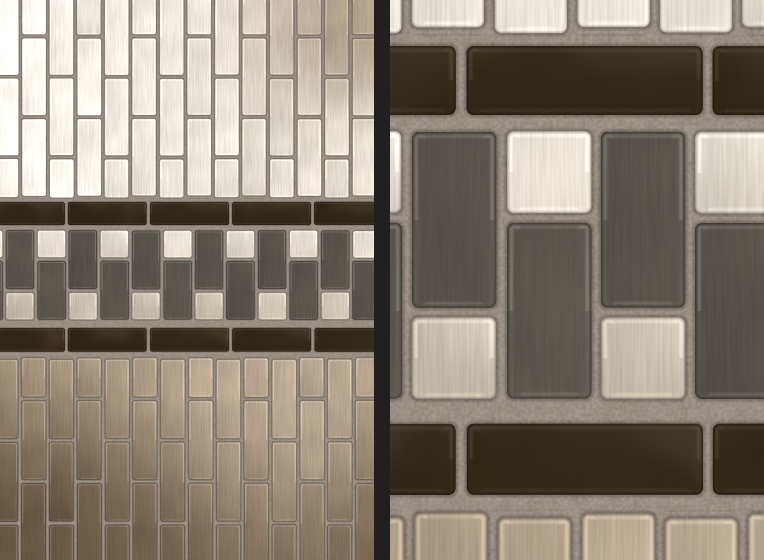
Left: the whole. Right: its middle third, enlarged.
Give the GLSL for this texture, as a Shadertoy shader.

```glsl
// Layout, in units of 1/512 canvas width, y pointing down
const vec2 CANVAS = vec2(512.0, 768.0);
const vec4 BAND_SPLITS = vec4(273.5, 312.0, 444.0, 486.0);
const vec2 UPPER_PITCH = vec2(37.68, 110.5);
const vec2 UPPER_SEAM = vec2(27.7, 50.0);
const vec2 LOWER_PITCH = vec2(38.1, 113.5);
const vec2 LOWER_SEAM = vec2(27.0, 547.0);
const vec2 MOSAIC_SPAN = vec2(316.0, 438.5);
const float MOSAIC_PITCH = 43.15;
const float MOSAIC_START = 5.8;
const float SQUARE_SIZE = 37.5;
const float BAR_PITCH = 112.4;
const float BAR_START = 90.8;
const float GAP = 4.6;
const float CORNER = 3.2;

// Materials
const vec3 GROUT = vec3(0.57, 0.53, 0.49);
const vec3 CREAM = vec3(0.955, 0.93, 0.895);
const vec3 CHAMPAGNE = vec3(0.78, 0.74, 0.67);
const vec3 TAN = vec3(0.65, 0.585, 0.49);
const vec3 BRONZE = vec3(0.40, 0.34, 0.26);
const vec3 GRAPHITE = vec3(0.345, 0.325, 0.295);
const vec3 ESPRESSO = vec3(0.19, 0.15, 0.085);
const float BRUSH_DEPTH = 0.07;
const float TINT_SPREAD = 0.07;

const int STEEL_UPPER = 0, STEEL_LOWER = 1, DARK = 2, SQUARE = 3, BAR = 4;

struct Tile { vec2 lo; vec2 hi; int kind; };

float hash(vec2 p) {
    vec3 q = fract(p.xyx * vec3(0.1031, 0.1030, 0.0973));
    q += dot(q, q.yzx + 33.33);
    return fract((q.x + q.y) * q.z);
}

float gradientDot(vec2 cell, vec2 offset) {
    float angle = 6.2832 * hash(cell);
    return dot(vec2(cos(angle), sin(angle)), offset);
}

float gradientNoise(vec2 p) {
    vec2 i = floor(p), f = fract(p);
    vec2 u = f * f * f * (f * (f * 6.0 - 15.0) + 10.0);
    vec2 e = vec2(1.0, 0.0);
    return mix(mix(gradientDot(i, f), gradientDot(i + e, f - e), u.x),
               mix(gradientDot(i + e.yx, f - e.yx), gradientDot(i + 1.0, f - 1.0), u.x), u.y);
}

// Upright tiles, alternate columns shifted by half a tile, cut at the band ends
Tile runningBond(vec2 p, vec2 pitch, vec2 seam, vec2 span, int kind) {
    float column = floor((p.x - seam.x) / pitch.x);
    float start = seam.y + 0.5 * pitch.y * mod(column, 2.0);
    float row = floor((p.y - start) / pitch.y);
    vec2 lo = vec2(seam.x + column * pitch.x, start + row * pitch.y);
    vec2 hi = lo + pitch - 0.5 * GAP;
    lo += 0.5 * GAP;
    lo.y = max(lo.y, span.x);
    hi.y = min(hi.y, span.y);
    return Tile(lo, hi, kind);
}

// Dark uprights and pale squares that swap ends in each column
Tile mosaic(vec2 p) {
    float column = floor((p.x - MOSAIC_START) / MOSAIC_PITCH);
    bool squareOnTop = mod(column, 2.0) > 0.5;
    float split = squareOnTop ? MOSAIC_SPAN.x + SQUARE_SIZE + 0.5 * GAP
                              : MOSAIC_SPAN.y - SQUARE_SIZE - 0.5 * GAP;
    bool above = p.y < split;
    float left = MOSAIC_START + column * MOSAIC_PITCH;
    vec2 lo = vec2(left + 0.5 * GAP, above ? MOSAIC_SPAN.x : split + 0.5 * GAP);
    vec2 hi = vec2(left + MOSAIC_PITCH - 0.5 * GAP, above ? split - 0.5 * GAP : MOSAIC_SPAN.y);
    return Tile(lo, hi, above == squareOnTop ? SQUARE : DARK);
}

Tile bar(vec2 p, vec2 span) {
    float left = BAR_START + floor((p.x - BAR_START) / BAR_PITCH) * BAR_PITCH;
    return Tile(vec2(left + 0.5 * GAP, span.x), vec2(left + BAR_PITCH - 0.5 * GAP, span.y), BAR);
}

Tile tileAt(vec2 p) {
    if (p.y < BAND_SPLITS.x) return runningBond(p, UPPER_PITCH, UPPER_SEAM, vec2(-40.0, 271.0), STEEL_UPPER);
    if (p.y < BAND_SPLITS.y) return bar(p, vec2(277.0, 308.5));
    if (p.y < BAND_SPLITS.z) return mosaic(p);
    if (p.y < BAND_SPLITS.w) return bar(p, vec2(449.5, 482.0));
    return runningBond(p, LOWER_PITCH, LOWER_SEAM, vec2(490.5, 820.0), STEEL_LOWER);
}

float roundedBox(vec2 p, vec2 halfSize, float radius) {
    vec2 q = abs(p) - halfSize + radius;
    return length(max(q, 0.0)) + min(max(q.x, q.y), 0.0) - radius;
}

// Broad reflection of the room on each material
vec3 baseColour(int kind, vec2 uv) {
    if (kind == STEEL_UPPER) {
        float shade = smoothstep(0.5, 1.0, uv.x) * (1.0 - smoothstep(0.05, 0.28, uv.y));
        vec3 metal = mix(CREAM, CHAMPAGNE, 0.35 * smoothstep(0.15, 0.9, uv.x));
        return mix(metal, TAN, 0.85 * shade) + 0.06 * (1.0 - smoothstep(0.0, 0.3, uv.x));
    }
    if (kind == STEEL_LOWER) {
        float light = exp(-pow((uv.x - 0.75) / 0.4, 2.0));
        vec3 metal = mix(TAN, BRONZE, smoothstep(0.65, 1.0, uv.y + 0.06 - 0.1 * light));
        return metal + 0.09 * light;
    }
    if (kind == SQUARE) return mix(CREAM, CHAMPAGNE, smoothstep(0.38, 0.58, uv.y) * 0.8 + 0.2);
    if (kind == DARK) return GRAPHITE;
    return ESPRESSO;
}

void mainImage(out vec4 fragColor, in vec2 fragCoord) {
    vec2 uv = fragCoord / iResolution.xy;
    uv.y = 1.0 - uv.y;
    vec2 p = uv * CANVAS;
    float pixel = CANVAS.y / iResolution.y;

    Tile tile = tileAt(p);
    vec2 centre = 0.5 * (tile.lo + tile.hi), halfSize = 0.5 * (tile.hi - tile.lo);
    float seed = hash(floor(centre) + 57.0);
    vec2 local = p - centre - 0.7 * (vec2(seed, hash(centre.yx + 91.0)) - 0.5);
    float d = roundedBox(local, halfSize, CORNER);
    vec2 side = local / halfSize;

    // Brushed grain, uneven tilt and tint of each tile
    bool glossy = tile.kind == BAR;
    float grain = gradientNoise(p * vec2(0.9, 0.035) + seed * 40.0)
                + 0.5 * gradientNoise(p * vec2(0.35, 0.012) + seed * 70.0);
    float cloud = gradientNoise(p * 0.025 + seed * 20.0);
    vec3 metal = baseColour(tile.kind, uv);
    float tilt = 0.03 * side.x + 0.06 * (seed - 0.5) * side.y;
    float gain = 1.0 + TINT_SPREAD * (seed - 0.5) + tilt + 0.07 * cloud;
    metal *= gain + (glossy ? 0.02 : BRUSH_DEPTH) * grain;
    if (glossy) metal += 0.05 * smoothstep(-0.3, 1.0, side.x * 0.4 - side.y * 0.6 + cloud);

    // Rolled edge: pale line inside a dark rim
    float lip = exp(-pow((d + 2.0) / 0.9, 2.0));
    float facing = 0.6 - 0.4 * sign(local.y) * step(halfSize.x - abs(local.x), halfSize.y - abs(local.y) + 4.0);
    metal += lip * facing * (glossy ? 0.07 : 0.12);
    metal *= 1.0 - 0.28 * smoothstep(-1.4, 0.2, d);

    // Sandy joint, shaded beside the tiles
    float sand = gradientNoise(p * 0.6) + 0.5 * gradientNoise(p * 0.15);
    vec3 joint = GROUT * (1.0 + 0.12 * sand) * mix(0.82, 1.06, smoothstep(0.0, 2.2, d));

    vec3 colour = mix(metal, joint, smoothstep(-0.5 * pixel, 0.5 * pixel, d));
    fragColor = vec4(clamp(colour, 0.0, 1.0), 1.0);
}
```
